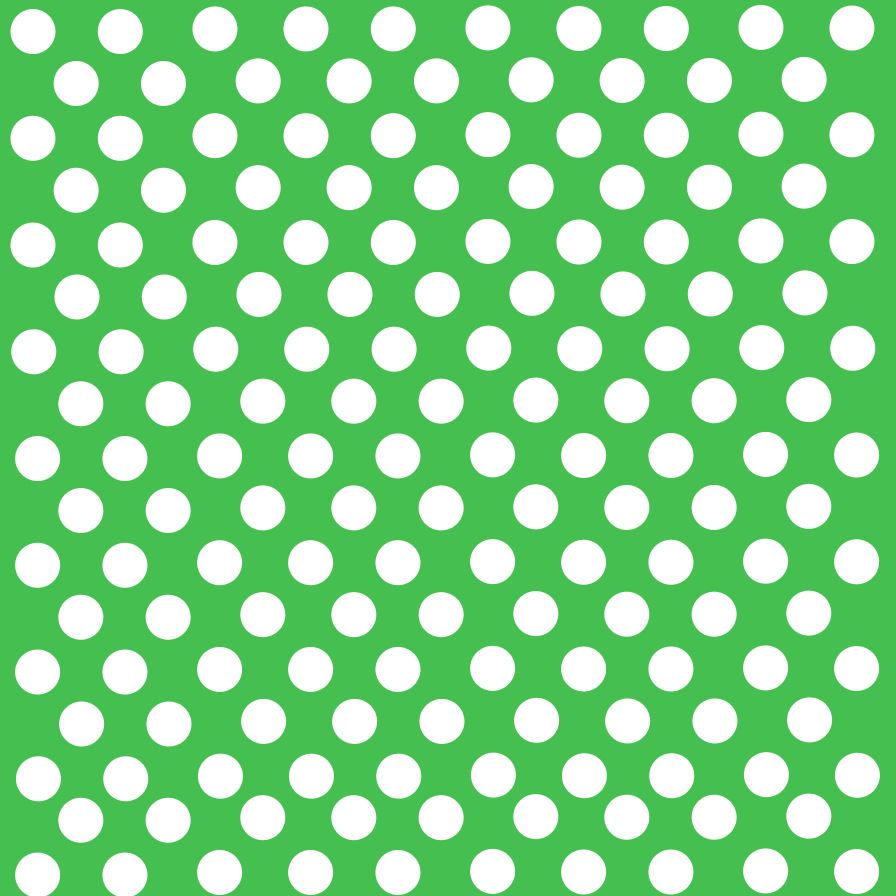
Give the GLSL for this pattern, as a three.js fragment shader.

```glsl
// White polka dots in staggered, slightly uneven rows on a green ground.
varying vec2 vUv;

const vec3 GROUND = vec3(0.27, 0.75, 0.31);
const vec3 DOT = vec3(1.0);

const float RADIUS = 0.0251;
const vec2 FIRST = vec2(0.0368, 0.0352);    // first dot, from the top left
const vec2 PITCH = vec2(0.10156, 0.11914);  // dot to dot, row pair to row pair
const vec2 STAGGER = vec2(0.0482, 0.0580);  // offset of the odd rows
const int TOP_ROW = -1;
const int BOTTOM_ROW = 16;
const float LAST_COLUMN = 9.0;              // odd rows hold one dot fewer

const float PINCH = 0.0041;                 // middle dot of each three, to the left
const float SQUEEZE = 0.0117;               // last two rows, upward
const float SMALL_SHIFT = 0.0009;           // sideways slips of lower rows
const float LARGE_SHIFT = 0.0043;
const float LIFT = 0.0029;                  // rise from the third column on
const float GROUP_LIFT = 0.0005;            // further rise per group of three
const float THIRD_LIFT = 0.0012;            // extra rise of later third dots

// Sideways slip of a whole row.
float rowShift(float row) {
  float slip = SMALL_SHIFT * step(4.5, row);
  slip += LARGE_SHIFT * step(6.5, row);
  return slip + SMALL_SHIFT * step(12.5, row) * step(row, 14.5);
}

// Offset of a dot within its row, with y pointing down.
vec2 columnOffset(float column) {
  float group = floor((column + 0.5) / 3.0);
  float place = column - 3.0 * group;
  float middle = 1.0 - step(0.5, abs(place - 1.0));
  float third = step(1.5, place) * step(0.5, group);
  float lift = LIFT * step(1.5, column)
             + GROUP_LIFT * max(group - 1.0, 0.0)
             + THIRD_LIFT * third;
  return vec2(column * PITCH.x - PINCH * middle, -lift);
}

// Signed distance to the nearest dot of one row.
float rowDistance(vec2 p, float row) {
  float odd = mod(row, 2.0);
  vec2 start = FIRST + STAGGER * odd;
  start.x += rowShift(row);
  start.y += PITCH.y * floor(row * 0.5) - SQUEEZE * step(14.5, row);
  float nearest = floor((p.x - start.x) / PITCH.x + 0.5);
  float column = clamp(nearest, 0.0, LAST_COLUMN - odd);
  return length(p - start - columnOffset(column)) - RADIUS;
}

void main() {
  vec2 p = vec2(vUv.x, 1.0 - vUv.y);
  float d = 1.0;
  for (int i = TOP_ROW; i <= BOTTOM_ROW; i++) {
    d = min(d, rowDistance(p, float(i)));
  }

  // Edge one screen sample wide.
  float edge = max(fwidth(vUv.x), 0.00001);
  float cover = clamp(0.5 - d / edge, 0.0, 1.0);
  gl_FragColor = vec4(mix(GROUND, DOT, cover), 1.0);
}
```
